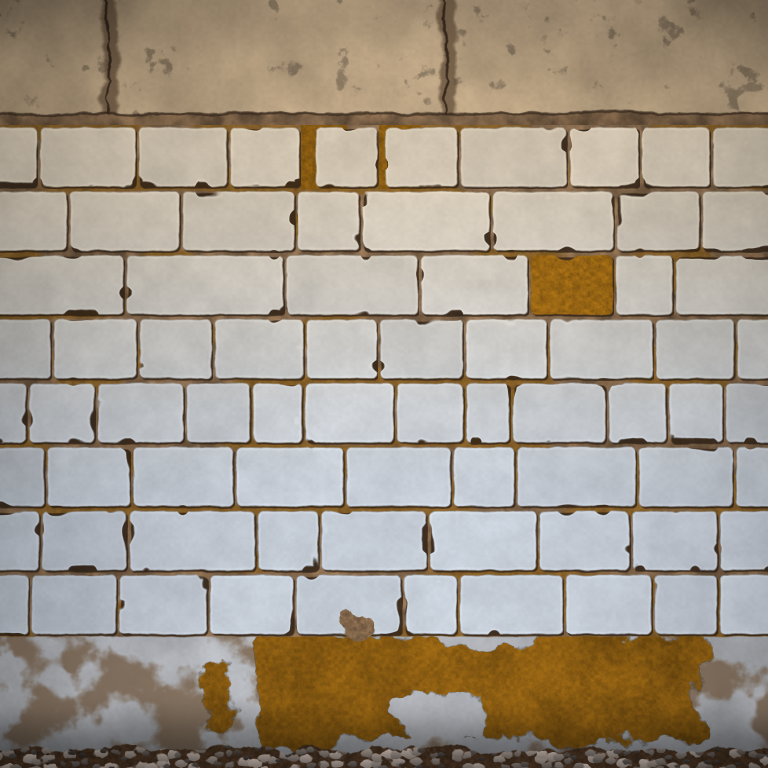
Write a WebGL 2 fragment shader that draws this texture.

```glsl
#version 300 es
precision highp float;
// Weathered wall: eight courses of pale tiles, plaster slabs above, flaking ochre base and rubble below.
#define ROWS 8.0
#define WALL_LOW 0.171
#define WALL_HIGH 0.837
#define JITTER 0.46
#define SEED 3.7
#define GAP vec2(0.0021, 0.0031)
#define CORNER 0.0065
#define RAGGED 0.0032
#define OCHRE vec3(0.54, 0.36, 0.07)
#define MORTAR vec3(0.47, 0.37, 0.27)
#define DARK vec3(0.17, 0.12, 0.08)

uniform vec2 u_resolution;
out vec4 fragColor;

float hash(vec2 p) { return fract(sin(dot(p, vec2(127.1, 311.7))) * 43758.5453); }

float noise(vec2 p) {
  vec2 i = floor(p), f = fract(p);
  f = f * f * (3.0 - 2.0 * f);
  return mix(mix(hash(i), hash(i + vec2(1, 0)), f.x),
             mix(hash(i + vec2(0, 1)), hash(i + vec2(1, 1)), f.x), f.y);
}

float fbm(vec2 p) {
  float sum = 0.0, amp = 0.52;
  for (int i = 0; i < 5; i++) {
    sum += amp * noise(p);
    p = mat2(1.6, 1.2, -1.2, 1.6) * p + 7.3;
    amp *= 0.5;
  }
  return sum;
}

float box(vec2 p, vec2 halfSize, float r) {
  vec2 q = abs(p) - halfSize + r;
  return length(max(q, 0.0)) + min(max(q.x, q.y), 0.0) - r;
}

// Antialiased coverage of a signed distance
float cover(float d) {
  float px = 1.0 / u_resolution.y;
  return 1.0 - smoothstep(-px, px, d);
}

// Upright joint i of a course; the course with the missing tile narrows to the right
float jointX(float row, float i, float count) {
  if (row == 5.0) return 0.163 + 0.224 * i - 0.0162 * i * i;
  return (i + 0.5 + JITTER * (hash(vec2(i, row * 7.3 + SEED)) - 0.5)) / count;
}

vec3 tiles(vec2 p, vec2 warp, float grain) {
  const float joints[8] = float[8](9.0, 8.0, 8.0, 11.0, 9.0, 6.0, 7.0, 9.0);
  float pitch = (WALL_HIGH - WALL_LOW) / ROWS;
  float row = clamp(floor((p.y - WALL_LOW) / pitch), 0.0, ROWS - 1.0);
  float count = joints[int(row)], left = -0.08, right = 1.08;
  for (float i = 0.0; i < count; i++) {
    float x = jointX(row, i, count);
    if (x < p.x) left = max(left, x); else right = min(right, x);
  }
  // Two wide ochre gaps in the top course
  float wide = 0.0;
  if (row == 7.0 && abs(left - 0.389) < 0.035) wide = 0.017;
  if (row == 7.0 && abs(left - 0.5) < 0.035) wide = 0.006;
  vec2 low = vec2(left + wide, WALL_LOW + row * pitch) + GAP;
  vec2 high = vec2(right, WALL_LOW + (row + 1.0) * pitch) - GAP;
  vec2 mid = 0.5 * (low + high), size = 0.5 * (high - low);
  float chip = 0.006 * smoothstep(0.72, 0.95, noise(p * 42.0 + 9.0));
  float d = box(p + warp - mid, size, CORNER) + chip;
  float shadow = box(p + warp - mid + vec2(-0.0022, 0.0024), size, CORNER);

  // Mortar, with ochre traces and a shadow under each tile
  vec3 col = MORTAR * (0.65 + 0.8 * fbm(p * 70.0));
  float trace = smoothstep(0.57, 0.68, noise(p * vec2(9.0, 30.0))) * 0.6;
  if (wide > 0.0 && p.x < mid.x) trace = 1.0;
  col = mix(col, OCHRE * (0.75 + 0.4 * grain), trace);
  col = mix(col, DARK, 0.8 * cover(shadow));

  // Glaze: cool below, warm above
  vec3 glaze = mix(vec3(0.77, 0.80, 0.84), vec3(0.82, 0.77, 0.69), smoothstep(0.3, 0.85, p.y));
  glaze *= 0.98 + 0.05 * (hash(vec2(left * 9.0, row)) - 0.5);
  glaze *= 0.95 + 0.1 * fbm(p * 35.0) + 0.05 * (grain - 0.5);
  glaze *= 1.0 + 0.05 * smoothstep(-0.005, -0.002, d) - 0.2 * smoothstep(-0.0018, 0.0, d);
  if (row == 5.0 && left < 0.74 && right > 0.74) glaze = OCHRE * 1.12 * (0.75 + 0.45 * grain);
  return mix(col, glaze, cover(d));
}

vec3 slabs(vec2 p, vec2 warp, float grain) {
  vec3 col = vec3(0.71, 0.62, 0.50) * (0.83 + 0.3 * fbm(p * 13.0) + 0.07 * (grain - 0.5));
  col *= 1.0 - 0.25 * smoothstep(0.68, 0.8, fbm(p * 45.0));
  float wander = 0.022 * (fbm(vec2(p.y * 28.0, 3.0)) - 0.5);
  for (float i = 0.0; i < 2.0; i++) {
    float x = p.x - 0.14 - 0.44 * i + wander + warp.x;
    float stain = 0.012 * fbm(p * 40.0 + i);
    col = mix(col, MORTAR * 0.8, 0.75 * (1.0 - smoothstep(0.0, 0.007, abs(x) - stain)));
    col = mix(col, DARK, 0.85 * cover(abs(x + 0.003) - 0.003 * fbm(p * 60.0)));
  }
  // Bed joint beneath the slabs
  float bed = p.y - 0.852 + 2.0 * warp.y + 0.006 * (noise(p * 30.0) - 0.5);
  col = mix(col, MORTAR * (0.55 + 0.8 * fbm(p * 60.0)), cover(bed));
  return mix(col, DARK, 0.7 * cover(abs(bed) - 0.0017));
}

vec3 base(vec2 p, float grain) {
  vec3 col = vec3(0.71, 0.72, 0.74) * (0.82 + 0.3 * fbm(p * 14.0) + 0.06 * (grain - 0.5));
  col = mix(col, MORTAR, 0.75 * smoothstep(0.57, 0.7, fbm(p * 17.0 + 5.0)));
  // Ochre layer laid bare, with an island of plaster left on it
  vec2 w = p + 0.06 * (vec2(fbm(p * 11.0), fbm(p * 11.0 + 40.0)) - 0.5);
  float d = box(w - vec2(0.63, 0.1), vec2(0.29, 0.066), 0.03);
  d = max(d, -box(w - vec2(0.575, 0.057), vec2(0.052, 0.032), 0.01));
  d = min(d, box(w - vec2(0.28, 0.1), vec2(0.018, 0.045), 0.01));
  d += 0.035 * (fbm(p * 38.0) - 0.5);
  col *= 1.0 - 0.25 * cover(abs(d) - 0.0015);
  col = mix(col, OCHRE * (0.62 + 0.35 * grain + 0.35 * fbm(p * 25.0)), cover(d));
  col *= mix(0.6, 1.0, smoothstep(0.015, 0.1, p.y));
  // Rubble: scattered stones, one per cell
  vec2 g = p * 75.0, cell = floor(g);
  vec3 rubble = DARK * (0.8 + 0.8 * grain);
  for (int k = 0; k < 9; k++) {
    vec2 id = cell + vec2(k % 3 - 1, k / 3 - 1);
    float h = hash(id + 2.0);
    vec2 q = g - id - vec2(h, hash(id + 8.0));
    float stone = (length(q * vec2(0.8, 1.2)) - 0.2 - 0.35 * h + 0.3 * (noise(g * 3.0) - 0.5)) / 75.0;
    rubble = mix(rubble, vec3(0.40, 0.37, 0.35) * (0.4 + h + 0.5 * q.y), cover(stone));
  }
  return mix(col, rubble, cover(p.y - 0.013 - 0.022 * fbm(vec2(p.x * 35.0, 1.0))));
}

void main() {
  vec2 p = gl_FragCoord.xy / u_resolution;
  vec2 warp = RAGGED * (vec2(fbm(p * 55.0), fbm(p * 55.0 + 31.0)) - 0.5);
  float grain = fbm(p * 210.0);
  vec3 col = tiles(p, warp, grain);
  if (p.y > WALL_HIGH) col = slabs(p, warp, grain);
  col = mix(col, base(p, grain), cover(p.y - WALL_LOW + warp.y));
  // Broken patch at the foot of the tiles
  float broken = length((p - vec2(0.462, 0.183)) * vec2(1.0, 0.85)) - 0.019 + 0.03 * (fbm(p * 45.0) - 0.5);
  col = mix(col, MORTAR * (0.75 + 0.6 * grain), cover(broken));
  // Light falls off to the sides and the top
  float side = abs(p.x - 0.54) * 1.9;
  col *= 1.03 - 0.2 * pow(side, 2.2) - 0.22 * smoothstep(0.85, 1.05, p.y) * (0.5 + side);
  fragColor = vec4(col, 1.0);
}
```
